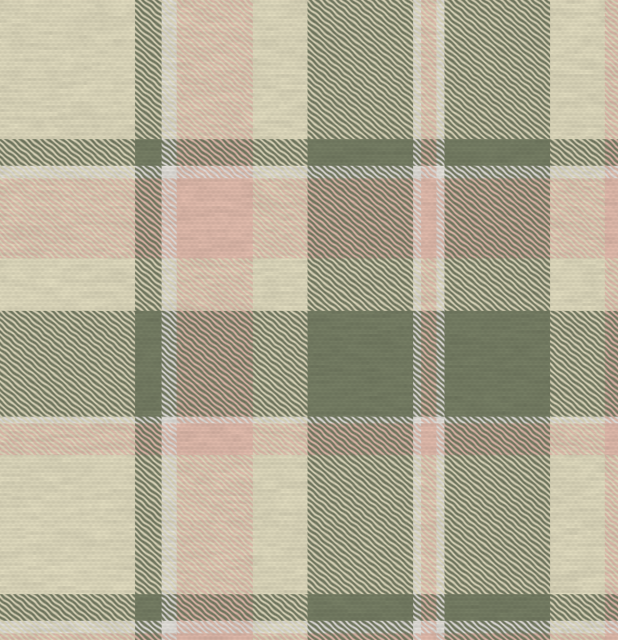
This texture is drawn by a Shadertoy shader. Its source:

```glsl
// Woven plaid cloth in cream, sage, pink and white with fine diagonal twill.

// Lengths are fractions of the canvas height.
const vec3 CREAM = vec3(0.825, 0.805, 0.700);
const vec3 SAGE  = vec3(0.435, 0.465, 0.370);
const vec3 WHITE = vec3(0.840, 0.830, 0.810);
const vec3 PINK  = vec3(0.830, 0.690, 0.635);

const float WARP_CENTRE = 0.670;  // mirror axis of the upright bands
const float WEFT_PERIOD = 0.711;  // repeat of the level bands, downward
const float WEFT_START  = 0.100;
const vec2  TWILL_FREQ  = vec2(92.0, 110.0);
const vec2  YARN_FREQ   = vec2(120.0, 165.0);
const float TWILL_SOFT  = 0.35;
const float RIB_DEPTH   = 0.022;
const float STREAK_DEPTH = 0.055;

// Band limits: outward from the mirror axis, and down from the start.
const float WARP_EDGES[8] = float[8](0.0120, 0.0245, 0.1895, 0.2750,
                                     0.3940, 0.4175, 0.4590, 0.6700);
const float WEFT_EDGES[8] = float[8](0.1174, 0.1590, 0.1786, 0.3036,
                                     0.3857, 0.5510, 0.5615, 0.6110);
const vec3 WARP_BANDS[9] = vec3[9](PINK, WHITE, SAGE, CREAM, PINK,
                                   WHITE, SAGE, CREAM, CREAM);
const vec3 WEFT_BANDS[9] = vec3[9](CREAM, SAGE, WHITE, PINK, CREAM,
                                   SAGE, WHITE, PINK, CREAM);

float hash(vec2 p) {
    p = fract(p * vec2(0.1031, 0.1130));
    p += dot(p, p.yx + 33.33);
    return fract((p.x + p.y) * p.x * 17.0);
}

// Uneven yarn thickness: noise smoothed along x, separate for each row.
float streak(float along, float row) {
    float cell = floor(along);
    float f = smoothstep(0.0, 1.0, fract(along));
    return mix(hash(vec2(cell, row)), hash(vec2(cell + 1.0, row)), f) - 0.5;
}

vec3 bandColour(float t, float edges[8], vec3 bands[9], float blur) {
    vec3 colour = bands[0];
    for (int i = 0; i < 8; i++) {
        colour = mix(colour, bands[i + 1], smoothstep(-blur, blur, t - edges[i]));
    }
    return colour;
}

void mainImage(out vec4 fragColor, in vec2 fragCoord) {
    vec2 p = fragCoord / iResolution.y;
    p.y = 1.0 - p.y;
    float pixel = 1.0 / iResolution.y;

    // Yarn colours of the two thread directions
    float warpT = abs(p.x - WARP_CENTRE);
    float weftT = mod(p.y - WEFT_START, WEFT_PERIOD);
    vec3 warp = bandColour(warpT, WARP_EDGES, WARP_BANDS, 0.7 * pixel);
    vec3 weft = bandColour(weftT, WEFT_EDGES, WEFT_BANDS, 0.7 * pixel);

    // Diagonal twill decides which thread lies on top
    float wobble = 0.07 * sin(p.x * 310.0 + 2.0 * sin(p.y * 47.0))
                 + 0.05 * sin(p.y * 270.0 + p.x * 61.0);
    float phase = p.x * TWILL_FREQ.x - p.y * TWILL_FREQ.y + wobble;
    float wave = abs(fract(phase) - 0.5) * 4.0 - 1.0;
    float soft = TWILL_SOFT + 2.0 * pixel * length(TWILL_FREQ);
    float weftOnTop = smoothstep(-soft, soft, wave);
    vec3 colour = mix(warp, weft, weftOnTop);

    // Shadow where contrasting threads cross
    float contrast = min(distance(warp, weft) * 1.8, 1.0);
    colour *= 1.0 - 0.07 * contrast * (1.0 - abs(wave));

    // Ribs, yarn bumps and slubs
    vec2 yarn = p * YARN_FREQ;
    float row = floor(yarn.y);
    float rib = cos(6.2832 * yarn.y);
    float bump = cos(6.2832 * (yarn.x + 0.5 * mod(row, 2.0)));
    float slub = streak(p.x * 38.0, row) + 0.6 * streak(p.x * 150.0, row + 200.0);
    float relief = RIB_DEPTH * (rib + 0.6 * bump) + STREAK_DEPTH * slub;
    colour *= 1.0 + relief * (1.0 - 0.4 * contrast);

    fragColor = vec4(clamp(colour, 0.0, 1.0), 1.0);
}
```
